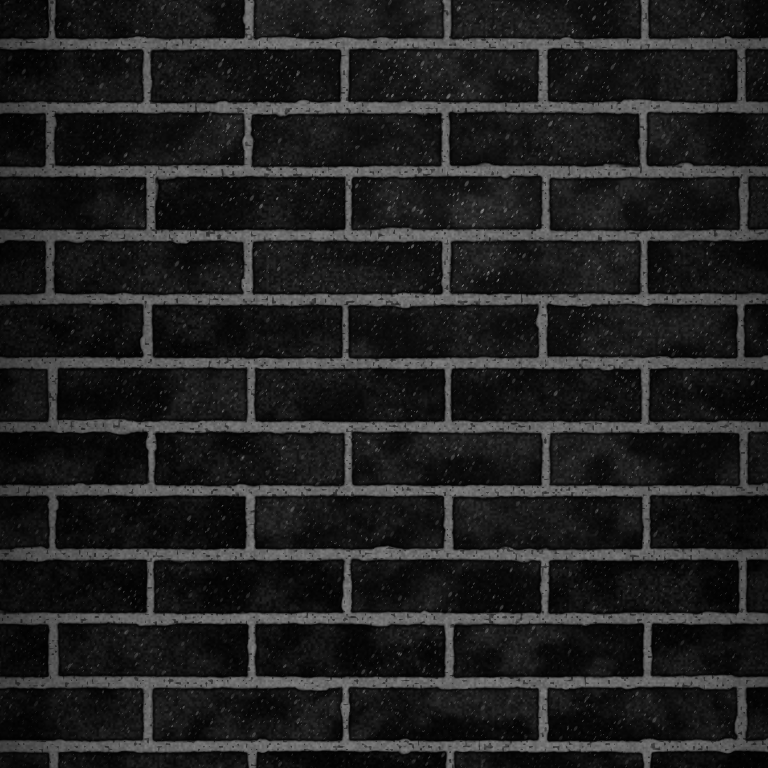
This texture is drawn by a WebGL 2 fragment shader. Its source:

```glsl
#version 300 es
precision highp float;
uniform vec2 u_resolution;
out vec4 fragColor;

#define PITCH vec2(0.2575, 0.0831)    // brick plus joint
#define JOINT vec2(0.0105, 0.0142)    // mortar width, upright and level
#define BED_START 0.0286              // height of the lowest level joint
#define EVEN_START 0.194              // first upright joint, even courses
#define ODD_START 0.069               // first upright joint, odd courses
#define JITTER vec2(0.0045, 0.0012)   // looseness of the laying
#define ROUGHNESS 0.0030              // raggedness of brick edges
#define BRICK_DARK 0.022
#define BRICK_LIGHT 0.098
#define MORTAR_TONE 0.425
#define FLECK_STRENGTH 0.24
#define FLECK_ANGLE 1.0

float hash(vec2 p) {
  vec3 q = fract(p.xyx * 0.1031);
  q += dot(q, q.yzx + 33.33);
  return fract((q.x + q.y) * q.z);
}

float noise(vec2 p) {
  vec2 i = floor(p), f = fract(p);
  f = f * f * (3.0 - 2.0 * f);
  return mix(mix(hash(i), hash(i + vec2(1, 0)), f.x),
             mix(hash(i + vec2(0, 1)), hash(i + vec2(1, 1)), f.x), f.y);
}

float fbm(vec2 p) {
  float sum = 0.0, amp = 0.53;
  for (int i = 0; i < 4; i++) {
    sum += amp * noise(p);
    p = mat2(1.6, 1.2, -1.2, 1.6) * p + 17.3;
    amp *= 0.5;
  }
  return sum;
}

float roundedBox(vec2 p, vec2 halfSize, float radius) {
  vec2 d = abs(p) - halfSize + radius;
  return length(max(d, 0.0)) + min(max(d.x, d.y), 0.0) - radius;
}

// Slanted mineral flecks, one candidate per cell, in three sizes
float flecks(vec2 uv) {
  float c = cos(FLECK_ANGLE), s = sin(FLECK_ANGLE), total = 0.0;
  vec2 slanted = mat2(c, -s, s, c) * uv;
  for (int layer = 0; layer < 3; layer++) {
    float scale = 48.0 + 28.0 * float(layer);
    vec2 p = slanted * scale * vec2(1.0, 1.6) + 31.7 * float(layer);
    vec2 cell = floor(p);
    vec2 center = 0.3 + 0.4 * vec2(hash(cell + 3.1), hash(cell + 8.7));
    float size = mix(0.10, 0.28, hash(cell + 14.2));
    vec2 d = (fract(p) - center) * vec2(1.0, 1.25);
    float shape = 1.0 - smoothstep(size * 0.4, size, length(d));
    float strength = hash(cell + 21.9);
    total += shape * strength * strength * strength;
  }
  return total;
}

// Signed distance to the brick at uv; id names that brick
float brickDistance(vec2 uv, out vec2 id) {
  float row = floor((uv.y - BED_START) / PITCH.y);
  float start = mod(row, 2.0) < 0.5 ? EVEN_START : ODD_START;
  start += JITTER.x * (2.0 * hash(vec2(row, 5.3)) - 1.0);
  id = vec2(floor((uv.x - start) / PITCH.x), row);
  vec2 local = uv - vec2(start, BED_START) - (id + 0.5) * PITCH;
  vec2 shift = vec2(hash(id + 41.3), hash(id + 67.9)) - 0.5;
  local -= shift * vec2(0.0025, JITTER.y);
  local.y -= local.x * 0.012 * (hash(id + 12.8) - 0.5);
  float ragged = 0.6 * noise(uv * 55.0) + 0.4 * noise(uv * 190.0) - 0.5;
  float chip = 0.003 * smoothstep(0.76, 0.95, noise(uv * 38.0 + 9.0));
  return roundedBox(local, 0.5 * (PITCH - JOINT), 0.003) + ROUGHNESS * ragged + chip;
}

float mortarTone(vec2 uv) {
  float grain = 0.6 * noise(uv * 380.0) + 0.4 * noise(uv * 210.0 + 5.0);
  float pits = smoothstep(0.73, 0.92, noise(uv * 290.0 + 70.0));
  float tone = MORTAR_TONE + 0.17 * (grain - 0.5) + 0.05 * (fbm(uv * 9.0) - 0.5);
  return tone - 0.20 * pits;
}

float brickTone(vec2 uv, vec2 id, float dist) {
  float blotch = smoothstep(0.28, 0.75, fbm(uv * vec2(20.0, 24.0) + id * 3.7));
  float tone = mix(BRICK_DARK, BRICK_LIGHT, blotch);
  tone *= mix(0.65, 1.3, hash(id + 29.4));
  float glow = 1.0 - smoothstep(0.1, 0.75, length((uv - vec2(0.6, 0.88)) * vec2(1.1, 0.9)));
  tone += 0.035 * glow;
  tone += 0.07 * (noise(uv * 330.0) - 0.5) * (0.4 + blotch);
  float patches = 0.35 + 0.9 * noise(uv * 17.0 + 40.0);
  tone += FLECK_STRENGTH * flecks(uv) * patches * (0.75 + 0.5 * glow);
  float rim = smoothstep(0.0, 0.0055, -dist);
  return max(tone * mix(0.3, 1.0, rim), 0.012);
}

void main() {
  vec2 uv = gl_FragCoord.xy / u_resolution;
  float pixel = 1.0 / min(u_resolution.x, u_resolution.y);
  vec2 id;
  float dist = brickDistance(uv, id);

  // Mortar darkens where it meets a brick
  float mortar = mortarTone(uv) * mix(0.72, 1.0, smoothstep(0.0, 0.003, dist));
  float cover = smoothstep(-pixel, pixel, dist);
  float tone = mix(brickTone(uv, id, dist), mortar, cover);

  // Light falls off toward the sides
  tone *= 1.0 - 0.35 * pow(abs(uv.x - 0.52) * 2.0, 4.0);
  fragColor = vec4(vec3(clamp(tone, 0.0, 1.0)), 1.0);
}
```
